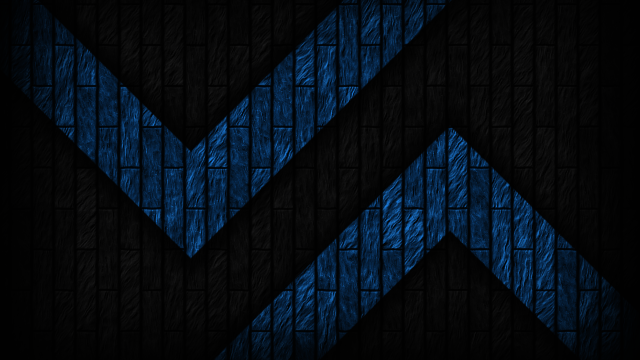
Give the GLSL for this background, as a Shadertoy shader.

```glsl
// A dark wall of tall slate bricks crossed by two blue painted chevrons.
// Bricks are a half-shifted repeat with embossed noise; the chevrons are
// distance bands that darken the bare wall next to them, under a vignette.

float hash(vec2 p) {
    vec3 q = fract(vec3(p.xyx) * 0.1031);
    q += dot(q, q.yzx + 33.33);
    return fract((q.x + q.y) * q.z);
}

float noise(vec2 p) {
    vec2 cell = floor(p), f = fract(p);
    f = f * f * (3.0 - 2.0 * f);
    return mix(mix(hash(cell), hash(cell + vec2(1, 0)), f.x),
               mix(hash(cell + vec2(0, 1)), hash(cell + vec2(1, 1)), f.x), f.y);
}

float fbm(vec2 p) {
    float sum = 0.0, amp = 0.5;
    for (int i = 0; i < 4; i++) {
        sum += amp * noise(p);
        p = mat2(1.6, 1.2, -1.2, 1.6) * p + 7.3;
        amp *= 0.5;
    }
    return sum;
}

// Slate relief: warped streaks leaning at a different angle in each brick
float relief(vec2 p, float seed) {
    float lean = (seed - 0.4) * 1.3;
    p = mat2(cos(lean), sin(lean), -sin(lean), cos(lean)) * p;
    p += 0.012 * fbm(p * 38.0 + seed * 50.0);
    float streaks = fbm(p * vec2(105.0, 32.0) + seed * 90.0);
    return streaks + 0.3 * (1.0 - abs(2.0 * noise(p * vec2(150.0, 40.0)) - 1.0));
}

// Signed distance to a 45 degree chevron band; rise is +1 for a V, -1 for a roof
float chevron(vec2 p, vec2 apex, float halfHeight, float rise) {
    float offset = p.y - apex.y - rise * 0.99 * abs(p.x - apex.x);
    return (abs(offset) - halfHeight) * 0.71;
}

void mainImage(out vec4 fragColor, in vec2 fragCoord) {
    vec2 p = fragCoord / iResolution.y;
    float width = iResolution.x / iResolution.y;
    float pixel = 1.0 / iResolution.y;

    // Brick layout, with slightly uneven joints
    vec2 size = vec2(0.0607, 0.227);
    vec2 wobble = vec2(noise(p * 45.0), noise(p * 45.0 + 31.0)) - 0.5;
    vec2 grid = (p + wobble * 0.0025 - vec2(0.0274, 0.648)) / size;
    float column = floor(grid.x);
    grid.y += 0.5 * mod(column, 2.0);
    vec2 id = vec2(column, floor(grid.y));
    float seed = hash(id + 40.0);
    vec2 inset = (0.5 - abs(fract(grid) - 0.5)) * size;
    float edge = min(inset.x, inset.y * 1.5);
    float face = smoothstep(0.0012, 0.0045 + pixel, edge);

    // Stone shading: emboss, mottled patches and a lit upper rim
    float height = relief(p, seed);
    float slope = height - relief(p + vec2(-0.002, 0.003), seed);
    float patches = fbm(p * 24.0 + seed * 17.0);
    float stone = 0.36 + 0.6 * height * height + 1.5 * slope;
    stone *= 0.55 + 0.85 * patches;
    stone *= 0.82 + 0.36 * seed;
    float below = (1.0 - fract(grid.y)) * size.y;
    stone += 0.25 * exp(-pow((below - 0.005) / 0.002, 2.0));
    stone += 0.5 * smoothstep(0.8, 0.98, noise(p * 260.0)) * patches;
    stone = max(stone, 0.06) * mix(0.1, 1.0, face);
    stone *= mix(0.7, 1.0, smoothstep(0.0, 0.012, inset.x));

    // Bare wall, shaded beside the chevrons
    float band = min(chevron(p, vec2(0.530, 0.431), 0.148, 1.0),
                     chevron(p, vec2(1.250, 0.505), 0.1455, -1.0));
    float shade = mix(0.22, 1.0, smoothstep(0.0, 0.075, band));
    vec3 wall = vec3(0.053, 0.053, 0.054) * stone * shade;

    // Blue paint, brighter where the stone catches the light
    vec3 paint = vec3(0.035, 0.235, 0.45) * stone;
    paint += vec3(0.03, 0.05, 0.05) * smoothstep(0.65, 1.2, stone);
    vec3 color = mix(paint, wall, smoothstep(-pixel, pixel, band));

    // Vignette
    float side = min(p.x, width - p.x);
    float light = smoothstep(-0.03, 0.30, side);
    light *= smoothstep(-0.08, 0.22, p.y);
    light *= smoothstep(-0.22, 0.22, 1.0 - p.y);
    light *= 1.1 - 0.25 * length((p - vec2(0.5 * width, 0.52)) / vec2(width, 1.0));
    fragColor = vec4(color * light + 0.004, 1.0);
}
```
